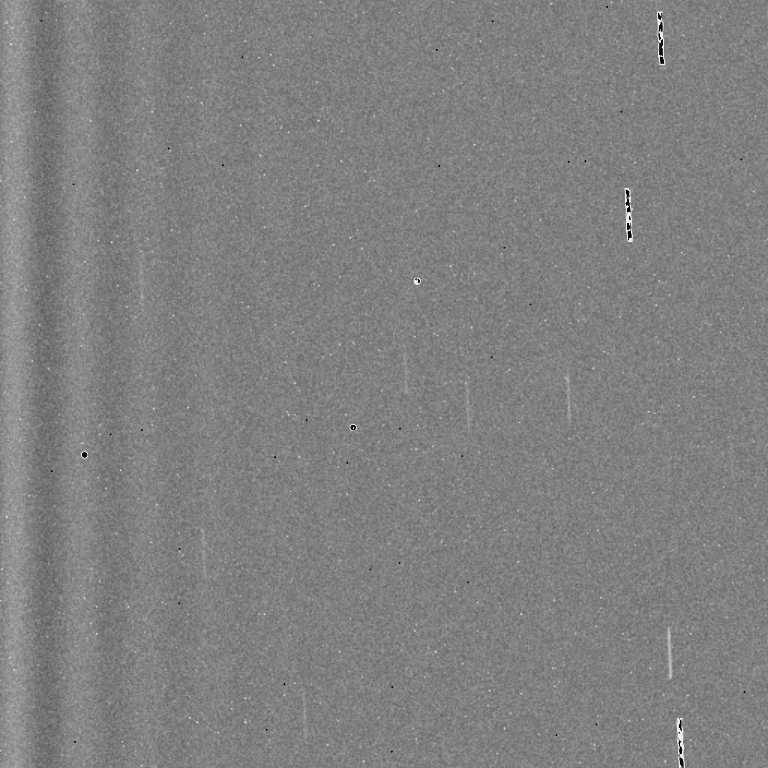
Write a WebGL 1 fragment shader that draws this texture.

```glsl
precision highp float;
// Grey sensor frame: fine skewed grain with hot pixels over damped vertical
// bands at the left, plus scattered dark dots, clipped stars and short trails.
// Grain is an interpolated hash lattice; marks come from jittered grids and loops.

uniform vec2 u_resolution;

#define BASE_GREY 0.496
#define GRAIN_CELLS 512.0
#define GRAIN_DEVIATION 0.043
#define HOT_RARITY 450.0
#define HOT_GAIN 0.55
#define BAND_GAIN 0.102
#define BAND_PERIOD 0.085
#define BAND_DECAY 0.11
#define DOT_CELLS 12.0
#define STAR_CELLS 6.0
#define TRAIL_HALF_LENGTH 0.035
#define TRAIL_TILT 0.04

const float TAU = 6.2831853;
const float GOLDEN = 0.618;
const float BLACK = 0.03;
const float WHITE = 0.93;

float hash(vec2 p) {
  vec3 q = fract(p.xyx * 0.1031);
  q += dot(q, q.yzx + 33.33);
  return fract((q.x + q.y) * q.z);
}

vec2 hash2(vec2 p) {
  return vec2(hash(p + 17.0), hash(p + 71.0));
}

// Bell noise with a bright shoulder and a rare tail of hot pixels
float grainAt(vec2 cell) {
  float sum = hash(cell) + hash(cell + 531.0) + hash(cell + 1207.0);
  float shoulder = 0.12 * pow(hash(cell + 1613.0), 25.0);
  float hot = HOT_GAIN * pow(hash(cell + 2111.0), HOT_RARITY);
  return (sum - 1.5) * 2.0 * GRAIN_DEVIATION + shoulder + hot;
}

float grain(vec2 p) {
  vec2 q = p * GRAIN_CELLS - 0.5;
  vec2 c = floor(q), f = q - c;
  vec2 e = vec2(1.0, 0.0);
  return mix(mix(grainAt(c), grainAt(c + e.xy), f.x),
             mix(grainAt(c + e.yx), grainAt(c + e.xx), f.x), f.y);
}

float valueNoise(vec2 p) {
  vec2 c = floor(p), f = p - c;
  vec2 e = vec2(1.0, 0.0);
  return mix(mix(hash(c), hash(c + e.xy), f.x),
             mix(hash(c + e.yx), hash(c + e.xx), f.x), f.y);
}

// Coverage of a shape from its signed distance, one pixel soft
float cover(float dist, float pixel) {
  return 1.0 - smoothstep(-0.5 * pixel, 0.5 * pixel, dist);
}

float boxDist(vec2 d, vec2 halfSize) {
  vec2 q = abs(d) - halfSize;
  return max(q.x, q.y);
}

// Offset from the jittered centre in this grid cell; z is the cell's lottery
vec3 scatter(vec2 p, float cells, float seed) {
  vec2 cell = floor(p * cells);
  vec2 centre = (cell + 0.1 + 0.8 * hash2(cell + seed)) / cells;
  return vec3(p - centre, hash(cell + seed + 5.0));
}

void main() {
  float pixel = 1.0 / u_resolution.y;
  vec2 p = gl_FragCoord.xy * pixel;

  // Damped bands and grain
  float band = exp(-p.x / BAND_DECAY) * cos(TAU * (p.x - 0.02) / BAND_PERIOD);
  float grey = BASE_GREY + BAND_GAIN * band + grain(p);

  // Faint trails, the first one clearly brighter
  for (int i = 0; i < 8; i++) {
    float n = float(i);
    vec2 centre = vec2(0.08 + 0.9 * fract(0.88 + n * GOLDEN), fract(0.15 + n * n * 0.37));
    vec2 d = p - centre;
    d.x += TRAIL_TILT * d.y;
    float gain = i == 0 ? 0.24 : 0.03 + 0.08 * hash(vec2(n, 9.0));
    float ends = 1.0 - smoothstep(0.85, 1.05, abs(d.y) / TRAIL_HALF_LENGTH);
    float across = d.x / 0.0021;
    grey += gain * ends * exp(-across * across);
  }

  // Dark single dots
  vec3 dot0 = scatter(p, DOT_CELLS, 40.0);
  grey = mix(grey, BLACK, cover(length(dot0.xy) - 0.0012, pixel) * step(dot0.z, 0.24));

  // Small clipped stars: ragged pale blob with black speckles
  float ragged = smoothstep(0.25, 0.4, valueNoise(p * 330.0 + 40.0));
  float speckle = smoothstep(0.46, 0.56, valueNoise(p * 350.0));
  vec3 star = scatter(p, STAR_CELLS, 90.0);
  float r = length(star.xy);
  float present = step(star.z, 0.22);
  grey = mix(grey, WHITE, present * ragged * cover(r - 0.0048, pixel));
  grey = mix(grey, BLACK, present * speckle * cover(r - 0.0036, pixel));

  // Clipped trails: ragged white rim around a broken black core
  for (int i = 0; i < 3; i++) {
    float n = float(i);
    vec2 centre = vec2(0.79 + 0.11 * fract(0.64 + n * GOLDEN), 0.95 - 0.23 * n * n);
    vec2 d = p - centre;
    d.x += TRAIL_TILT * d.y;
    d.x += 0.0016 * (valueNoise(vec2(n * 7.0, p.y * 150.0)) - 0.5);
    float rim = boxDist(d, vec2(0.0038, TRAIL_HALF_LENGTH));
    float core = boxDist(d, vec2(0.0023, TRAIL_HALF_LENGTH - 0.002));
    float gaps = smoothstep(0.36, 0.48, valueNoise(vec2(p.x * 450.0, p.y * 260.0)));
    float worn = smoothstep(0.2, 0.36, valueNoise(vec2(p.x * 400.0, p.y * 200.0) + 60.0));
    grey = mix(grey, WHITE, cover(rim, pixel) * worn);
    grey = mix(grey, BLACK, cover(core, pixel) * gaps);
  }

  gl_FragColor = vec4(vec3(clamp(grey, 0.0, 1.0)), 1.0);
}
```
